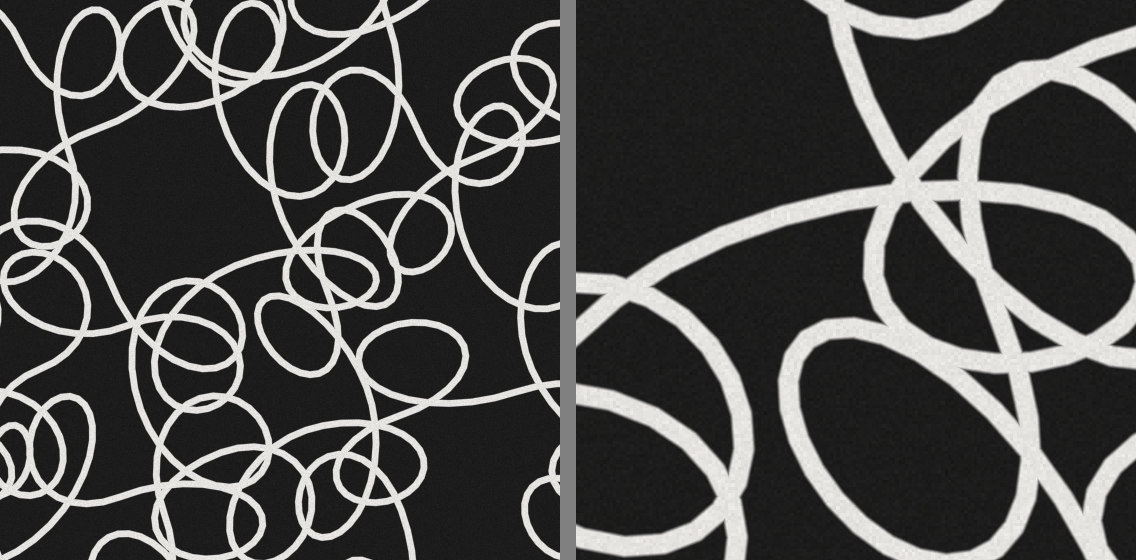
Left: the whole. Right: its middle third, enlarged.
Reproduce this pattern procedurally as a WebGL 1 fragment shader.

```glsl
precision highp float;
// Pale looping strands scribbled over a near-black ground.
// Two crossing families of rows carry random loops, one after another;
// each loop is a skewed trochoid, drawn by its distance as short segments.

uniform vec2 u_resolution;

#define HALF_WIDTH 0.0061
#define EDGE_SOFTNESS 0.0014
#define LOOP_STEP 0.20
#define ROW_SPACING 0.34
#define MEANDER 0.045
#define SKEW 0.45
#define SEGMENTS 28
#define GRAIN_CELLS 512.0
#define INK vec3(0.900, 0.892, 0.880)
#define GROUND vec3(0.108, 0.108, 0.106)

const float TAU = 6.2831853;

vec4 hash4(vec2 p) {
    vec4 q = fract(p.xyxy * vec4(0.1031, 0.1030, 0.0973, 0.1099));
    q += dot(q, q.wzxy + 33.33);
    return fract((q.xxyz + q.yzzw) * q.zywx);
}

float segmentDistance(vec2 p, vec2 a, vec2 b) {
    vec2 pa = p - a, ba = b - a;
    return length(pa - ba * clamp(dot(pa, ba) / dot(ba, ba), 0.0, 1.0));
}

// Point at u in 0..1 on loop n of a row; shape = (width, signed height, skew).
vec2 loopPoint(float n, float u, float row, vec3 shape) {
    float t = n + u;
    float phase = TAU * u;
    float lift = shape.y * (1.0 - cos(phase));
    vec2 wander = MEANDER * vec2(sin(1.1 * t + 2.4 * row), sin(0.8 * t + 4.1 * row));
    return vec2(LOOP_STEP * t + shape.x * sin(phase) + shape.z * lift, lift) + wander;
}

// Distance to one loop, skipped when the point is outside its height band.
float loopDistance(vec2 p, float n, float row, float family) {
    vec4 rnd = hash4(vec2(n + 57.0, row + 31.0 * family + 13.0));
    float side = rnd.x < 0.5 ? -1.0 : 1.0;
    float height = mix(0.07, 0.11, rnd.y);
    vec3 shape = vec3(mix(0.10, 0.14, rnd.z), side * height, SKEW * (2.0 * rnd.w - 1.0));

    float margin = MEANDER + 0.02;
    float rise = side * p.y;
    if (rise < -margin || rise > 2.0 * height + margin) return 1.0;

    float d = 1.0;
    vec2 start = loopPoint(n, 0.0, row, shape);
    for (int i = 1; i <= SEGMENTS; i++) {
        vec2 end = loopPoint(n, float(i) / float(SEGMENTS), row, shape);
        d = min(d, segmentDistance(p, start, end));
        start = end;
    }
    return d;
}

// Distance to a family of rows turned by an angle.
float strandDistance(vec2 p, float angle, float family) {
    float c = cos(angle), s = sin(angle);
    p = vec2(c * p.x + s * p.y, c * p.y - s * p.x);
    float nearRow = floor(p.y / ROW_SPACING + 0.5);
    float nearLoop = floor(p.x / LOOP_STEP);
    float d = 1.0;
    for (int j = -1; j <= 1; j++) {
        float row = nearRow + float(j);
        vec2 local = vec2(p.x, p.y - row * ROW_SPACING);
        for (int i = -2; i <= 2; i++) {
            d = min(d, loopDistance(local, nearLoop + float(i), row, family));
        }
    }
    return d;
}

void main() {
    vec2 uv = gl_FragCoord.xy / u_resolution.y;

    float d = min(strandDistance(uv, 0.35, 0.0), strandDistance(uv, 1.95, 1.0));
    float soft = max(EDGE_SOFTNESS, 0.7 / u_resolution.y);
    float ink = 1.0 - smoothstep(-soft, soft, d - HALF_WIDTH);

    // Fine paper grain, stronger on the pale strands.
    vec4 rnd = hash4(floor(uv * GRAIN_CELLS));
    float grain = dot(rnd, vec4(0.5)) - 1.0;
    vec3 color = mix(GROUND, INK, ink) + grain * mix(0.022, 0.055, ink);

    gl_FragColor = vec4(color, 1.0);
}
```
